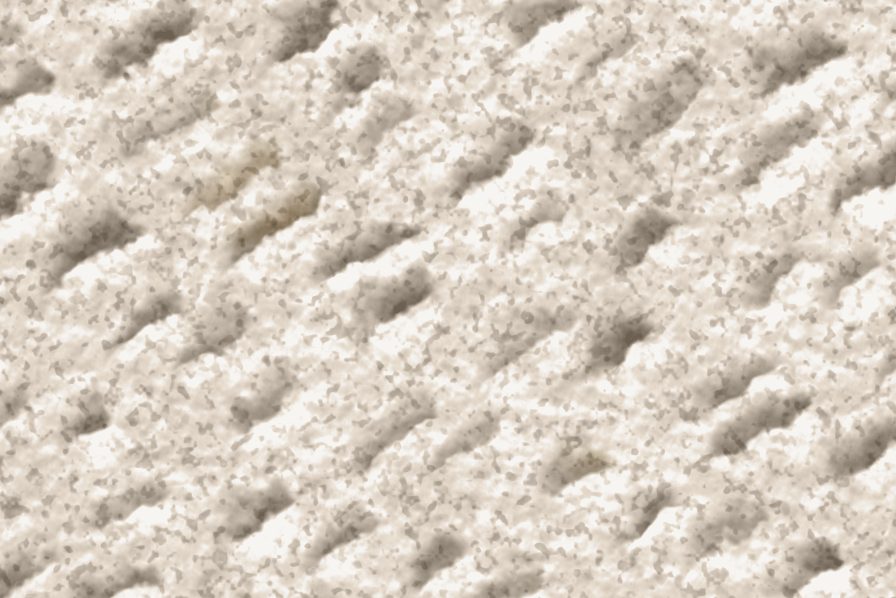
This texture is drawn by a Shadertoy shader. Its source:

```glsl
const float CHISEL_ANGLE = 0.60;
const float ROW_SPACING = 0.128;
const float MARK_LENGTH = 0.27;
const float STONE_TONE = 0.908;
const vec3 WARM_LOSS = vec3(0.0, 0.043, 0.100);
const vec3 OCHRE_LOSS = vec3(0.0, 0.04, 0.11);

float hash(vec2 cell) {
    vec3 q = fract(vec3(cell.xyx) * 0.1031);
    q += dot(q, q.yzx + 33.33);
    return fract((q.x + q.y) * q.z);
}

float noise(vec2 p) {
    vec2 cell = floor(p);
    vec2 f = fract(p);
    f = f * f * (3.0 - 2.0 * f);
    float low = mix(hash(cell), hash(cell + vec2(1, 0)), f.x);
    float high = mix(hash(cell + vec2(0, 1)), hash(cell + vec2(1, 1)), f.x);
    return mix(low, high, f.y);
}

float fbm(vec2 p, int octaves) {
    float sum = 0.0, amplitude = 0.5, total = 0.0;
    for (int i = 0; i < octaves; i++) {
        sum += amplitude * noise(p);
        total += amplitude;
        amplitude *= 0.5;
        p = mat2(1.6, 1.2, -1.2, 1.6) * p + 17.3;
    }
    return sum / total;
}

vec2 rotate(vec2 p, float angle) {
    float c = cos(angle), s = sin(angle);
    return vec2(c * p.x + s * p.y, c * p.y - s * p.x);
}

// One chisel stroke: x is shadow above its edge, y the sunlit slope below
vec2 stroke(float row, float along, float v) {
    float s = along / MARK_LENGTH + 9.0 * hash(vec2(row, 7.0));
    vec2 id = vec2(floor(s), row);
    float t = fract(s);
    float start = 0.25 * hash(id + 3.7);
    float end = 0.80 + 0.18 * hash(id + 8.1);
    float taper = smoothstep(start, start + 0.32, t);
    float blunt = 1.0 - smoothstep(end - 0.13, end, t);
    float depth = taper * blunt * mix(0.45, 1.0, hash(id + 5.3));
    float d = v - row - 0.45 * (hash(id + 1.9) - 0.5);
    float reach = mix(0.25, 0.72, depth);
    float shadow = smoothstep(-0.02, 0.06, d) * (1.0 - smoothstep(0.08, reach, d));
    float lit = smoothstep(-0.55, -0.12, d) * (1.0 - smoothstep(-0.05, 0.02, d));
    return depth * vec2(shadow, lit);
}

vec2 chiselRelief(vec2 q) {
    float wander = 0.07 * (fbm(q * vec2(3.2, 4.5), 2) - 0.5);
    float ragged = 0.045 * (fbm(q * 24.0 + 9.0, 3) - 0.5);
    float v = (q.y + wander + ragged) / ROW_SPACING;
    float along = q.x + 0.09 * (fbm(q * 17.0 + 31.0, 3) - 0.5);
    vec2 relief = vec2(0.0);
    for (float k = -1.0; k <= 2.0; k++) {
        relief = max(relief, stroke(floor(v) + k, along, v));
    }
    return vec2(relief.x, relief.y * (1.0 - 0.7 * relief.x));
}

// Small bumps shaded by a finite difference
float roughness(vec2 q, float scale) {
    vec2 lightStep = vec2(0.15, 0.45);
    return fbm(q * scale, 3) - fbm(q * scale + lightStep, 3);
}

float pores(vec2 q, float scale, float threshold) {
    return smoothstep(threshold, threshold + 0.25, fbm(q * scale, 2));
}

vec3 stoneColour(float tone, float ochre) {
    float chalk = smoothstep(0.89, 0.97, tone);
    return vec3(tone) - WARM_LOSS * (1.0 - 0.75 * chalk) - OCHRE_LOSS * ochre;
}

void mainImage(out vec4 fragColor, in vec2 fragCoord) {
    vec2 p = fragCoord / iResolution.y;
    vec2 q = rotate(p, CHISEL_ANGLE) + vec2(3.0, 5.0);
    vec2 relief = chiselRelief(q);

    // Broad light: plateau, shadow and sunlit slopes
    float tone = STONE_TONE + 0.10 * (fbm(q * 7.0 + 50.0, 3) - 0.5);
    tone -= relief.x * (0.39 + 0.20 * (fbm(q * 30.0, 2) - 0.5));
    tone += 0.10 * relief.y;

    // Fine grain: bumps and dark pores, fewer on the bright slopes
    tone += 0.22 * roughness(q, 28.0) + 0.13 * roughness(q + 8.0, 64.0);
    float pitting = pores(q, 78.0, 0.55) + 0.6 * pores(q + 4.0, 42.0, 0.62);
    tone -= 0.17 * pitting * (1.0 - 0.6 * relief.y) * (1.0 - 0.5 * relief.x);
    tone = clamp(tone, 0.42, 0.97);

    // Rare ochre stains inside deep marks
    float ochre = relief.x * smoothstep(0.87, 0.97, noise(q * 4.5 + 12.0));
    fragColor = vec4(stoneColour(tone, ochre), 1.0);
}
```
